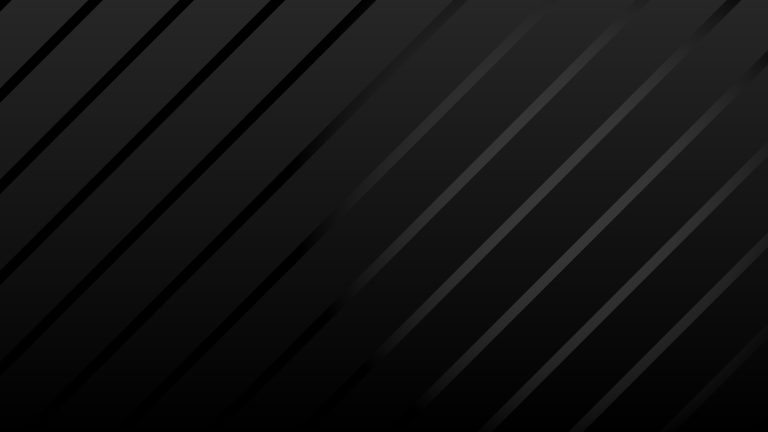
Reproduce this background procedurally as a Shadertoy shader.

```glsl
const float STRIPE_SPACING = 0.2111;
const float STRIPE_OFFSET = 0.0104;
const float STRIPE_HALF_WIDTH = 0.0168;
const vec2 GLOW_CENTRE = vec2(0.426, 0.579);
const float GLOW_RADIUS = 0.637;
const vec3 BACKDROP_TOP = vec3(0.152);
const vec3 GLOW_COLOUR = vec3(0.22);

// Coverage of diagonal stripes, measured along a horizontal cut
float diagonalStripes(vec2 p, float spacing, float offset, float halfWidth, float blur) {
    float across = p.x + 1.0 - p.y - offset;
    float dist = abs(mod(across + 0.5 * spacing, spacing) - 0.5 * spacing);
    return 1.0 - smoothstep(halfWidth - blur, halfWidth + blur, dist);
}

// Round falloff with a broad, bright core
float softGlow(vec2 p, vec2 centre, float radius) {
    float r = min(length(p - centre) / radius, 1.0);
    return 1.0 - pow(r, 2.5);
}

void mainImage(out vec4 fragColor, in vec2 fragCoord) {
    vec2 p = fragCoord / iResolution.y;
    float halfCanvas = 0.5 * iResolution.x / iResolution.y;
    float pixel = 1.0 / iResolution.y;

    // Vertical fade to black
    vec3 colour = BACKDROP_TOP * p.y;

    // Black stripes lit by the glow
    vec2 centre = GLOW_CENTRE + vec2(halfCanvas, 0.0);
    vec3 stripeColour = GLOW_COLOUR * softGlow(p, centre, GLOW_RADIUS);
    float stripe = diagonalStripes(p, STRIPE_SPACING, STRIPE_OFFSET, STRIPE_HALF_WIDTH, pixel);
    colour = mix(colour, stripeColour, stripe);

    fragColor = vec4(colour, 1.0);
}
```
